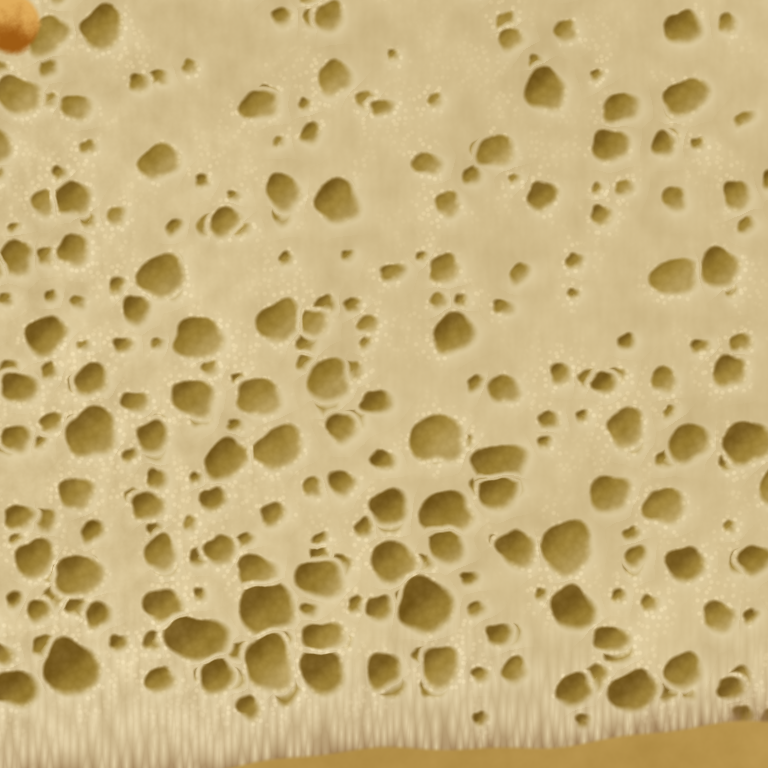
A WebGL 1 fragment shader for this texture:

```glsl
precision highp float;
// Pale cheese slice full of irregular olive holes, with a streaky rind along the bottom.
uniform vec2 u_resolution;

vec2 hash2(vec2 p) {
  return fract(sin(vec2(dot(p, vec2(127.1, 311.7)), dot(p, vec2(269.5, 183.3)))) * 43758.5453);
}

// Cellular noise: distance to the nearest scattered point
float cells(vec2 p) {
  vec2 id = floor(p), f = fract(p);
  float nearest = 2.0;
  for (int y = -1; y <= 1; y++)
    for (int x = -1; x <= 1; x++) {
      vec2 g = vec2(float(x), float(y));
      nearest = min(nearest, length(g + hash2(id + g) - f));
    }
  return nearest;
}

// Soft large-scale variation, roughly -1 to 1
float layeredSines(vec2 p) {
  float sum = 0.0, amp = 0.55;
  for (int i = 0; i < 5; i++) {
    sum += amp * sin(p.x + 1.3 * sin(p.y * 0.8)) * cos(p.y + 1.1 * sin(p.x * 0.7));
    p = mat2(1.3, 1.4, -1.4, 1.3) * p + 1.7;
    amp *= 0.6;
  }
  return sum;
}

// Nearest hole of one size class: signed distance, offset in hole radii, seed
vec4 holes(vec2 uv, float count, float rMin, float rMax, float density) {
  vec4 best = vec4(1.0, 0.0, 0.0, 0.0);
  float second = 1.0;
  vec2 home = floor(uv * count);
  for (int y = -1; y <= 1; y++)
    for (int x = -1; x <= 1; x++) {
      vec2 id = home + vec2(float(x), float(y));
      vec2 a = hash2(id + count), b = hash2(id + count * 3.7);
      vec2 center = (id + 0.5 + 0.66 * (a - 0.5)) / count;
      float crowd = density * mix(1.25, 0.55, smoothstep(0.2, 1.1, center.y * 0.75 + center.x * 0.4));
      if (b.x > crowd || center.y < 0.075) continue;

      float r = mix(rMin, rMax, pow(b.y, 1.3)) * mix(1.1, 0.85, center.y);
      vec2 q = (uv - center) / r;
      float turn = (a.x - 0.35) * 1.3;
      vec2 e = mat2(cos(turn), -sin(turn), sin(turn), cos(turn)) * q;
      e *= vec2(mix(0.84, 1.08, a.y), mix(1.2, 0.92, a.y));
      float ang = atan(e.y, e.x);
      float wobble = 0.07 * sin(ang * 2.0 + b.y * 40.0) + 0.06 * sin(ang * 3.0 + a.x * 30.0)
                   + 0.03 * sin(ang * 5.0 + a.y * 50.0);
      e = abs(e) + 0.0001;
      float squarish = pow(pow(e.x, 2.6) + pow(e.y, 2.6), 0.385);
      float d = (squarish - 1.0 - wobble) * r;
      if (d < best.x) {
        second = best.x;
        best = vec4(d, q, fract(a.x * 7.0 + b.y * 13.0));
      } else second = min(second, d);
    }
  best.x = max(best.x, best.x - second + 0.007); // thin wall between neighbours
  return best;
}

void main() {
  vec2 uv = gl_FragCoord.xy / u_resolution;
  float broad = layeredSines(uv * 8.0);
  float patches = layeredSines(uv * vec2(30.0, 24.0) + 9.0);
  float fine = layeredSines(uv * 62.0 + 4.0);
  float streak = cells(uv * vec2(105.0, 19.0)) - 0.5;
  float grain = cells(uv * 95.0) - 0.5;
  float lower = 1.0 - smoothstep(0.05, 0.24, uv.y + 0.05 * broad);
  float leftSide = 1.0 - smoothstep(0.1, 0.75, uv.x + 0.3 * uv.y);

  // Creamy paste, smooth at the upper right, mottled and fibrous elsewhere
  float tone = 0.3 + 0.2 * broad + 0.22 * patches + 0.18 * leftSide - 0.14 * uv.y;
  tone += (0.12 + 0.22 * leftSide) * fine;
  tone -= streak * (0.12 + 0.5 * leftSide * smoothstep(0.0, 0.6, patches) + 1.3 * lower);
  vec3 color = mix(vec3(0.80, 0.715, 0.525), vec3(0.90, 0.825, 0.645), clamp(tone, -0.6, 1.2));
  color = mix(color, vec3(0.84, 0.77, 0.64), 0.3 * lower);

  // Two size classes of holes, edges roughened a little
  vec2 rough = uv + 0.0015 * vec2(fine, layeredSines(uv.yx * 60.0));
  vec4 hole = holes(rough, 13.0, 0.013, 0.033, 0.78);
  vec4 small = holes(rough + 0.013, 20.0, 0.007, 0.0145, 0.5);
  small.x = max(small.x, 0.007 - hole.x);
  if (small.x < hole.x) hole = small;

  // Light catches the lower right lip of each hole, with pale crumbs around it
  float facing = dot(hole.yz, vec2(0.7, -0.7)) / (length(hole.yz) + 0.01);
  float outside = max(hole.x, 0.0);
  float halo = exp(-outside / 0.009);
  color = mix(color, vec3(0.91, 0.85, 0.69), 0.8 * halo * smoothstep(-0.6, 0.8, facing));
  float crumbs = smoothstep(-0.1, -0.38, grain) * smoothstep(0.1, 0.6, patches + 0.5 * halo + 0.2 * leftSide);
  color += 0.065 * crumbs * exp(-outside / 0.03);

  // Hollow: dark at the upper left, olive gold toward the lower right
  float depth = dot(hole.yz, vec2(0.45, -0.55)) + 0.45 * uv.y - 0.05 + 0.55 * (hole.w - 0.5);
  vec3 hollow = mix(vec3(0.46, 0.35, 0.12), vec3(0.61, 0.50, 0.21), smoothstep(-0.5, 0.2, depth));
  hollow = mix(hollow, vec3(0.70, 0.60, 0.35), smoothstep(0.15, 0.85, depth));
  hollow += 0.03 * fine + 0.03 * patches - 0.04 * grain;
  float soften = mix(0.0035, 0.0085, smoothstep(-0.5, 0.8, facing));
  color = mix(color, hollow, 1.0 - smoothstep(-soften, 0.8 * soften, hole.x));

  // Brown, streaked border above the golden strip
  float rind = uv.y + 0.017 - 0.072 * uv.x - 0.007 * sin(uv.x * 13.0 - 4.5) - 0.002 * sin(uv.x * 41.0);
  float stain = exp(-max(rind, 0.0) / 0.026) * (0.6 + 0.9 * streak + 0.2 * patches);
  color = mix(color, vec3(0.59, 0.46, 0.31), clamp(stain, 0.0, 0.8));
  vec3 gold = vec3(0.71, 0.57, 0.29) + 0.03 * broad + 0.015 * fine;
  color = mix(color, gold, 1.0 - smoothstep(-0.004, 0.004, rind));

  // Amber chip in the upper left corner
  float chip = length((uv - vec2(0.015, 0.97)) * vec2(1.0, 0.9)) - 0.036 - 0.003 * fine;
  vec3 amber = mix(vec3(0.62, 0.36, 0.08), vec3(0.88, 0.68, 0.36), smoothstep(0.94, 1.0, uv.y + 0.02 * fine));
  color = mix(color, amber, 1.0 - smoothstep(-0.006, 0.004, chip));

  gl_FragColor = vec4(clamp(color, 0.0, 1.0), 1.0);
}
```
